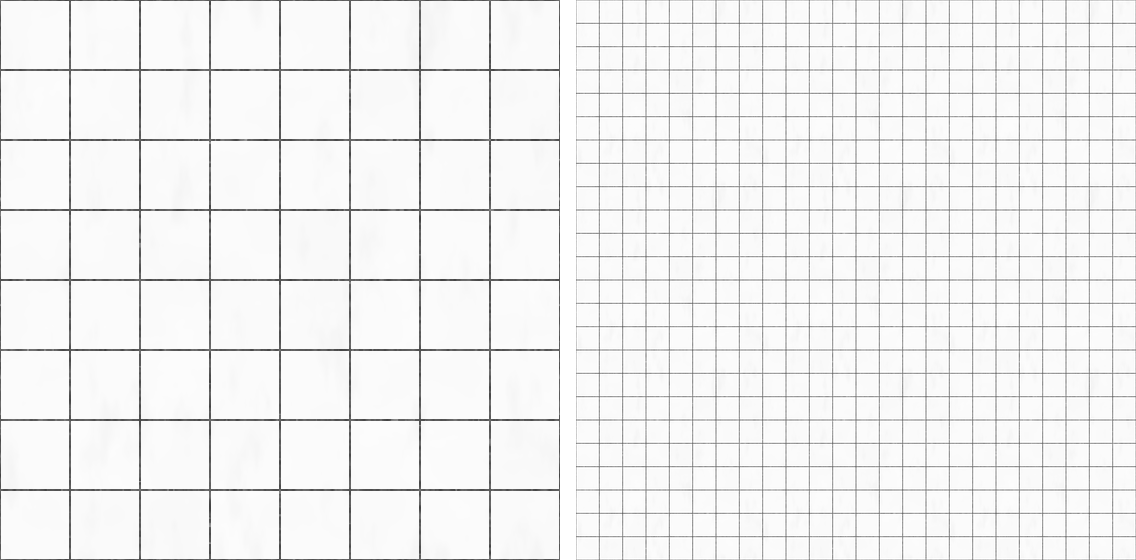
Left: one tile. Right: repeated 3 by 3.
Write a Shadertoy shader that draws this pattern.

```glsl
const float TILES = 8.0;
const float JOINT_WIDTH = 0.0026;
const vec3 GLAZE = vec3(0.982);
const vec3 GROUT = vec3(0.13);
const vec3 WORN_GROUT = vec3(0.46);

float hash(vec2 p) {
    return fract(sin(dot(p, vec2(127.1, 311.7))) * 43758.5453);
}

// Value noise that wraps after a whole number of cells per axis
float wrapNoise(vec2 uv, vec2 cells, float seed) {
    vec2 p = uv * cells;
    vec2 i = floor(p);
    vec2 f = fract(p);
    f = f * f * (3.0 - 2.0 * f);
    vec2 lo = mod(i, cells) + seed;
    vec2 hi = mod(i + 1.0, cells) + seed;
    return mix(mix(hash(lo), hash(vec2(hi.x, lo.y)), f.x),
               mix(hash(vec2(lo.x, hi.y)), hash(hi), f.x), f.y);
}

float wrapFbm(vec2 uv, vec2 cells, float seed) {
    float sum = 0.0;
    float weight = 0.5;
    for (int octave = 0; octave < 4; octave++) {
        sum += weight * wrapNoise(uv, cells, seed);
        cells *= 2.0;
        weight *= 0.5;
        seed += 17.0;
    }
    return sum / 0.9375;
}

// Distance to the nearest joint, measured separately on each axis
vec2 jointDistance(vec2 uv, float tiles) {
    return abs(fract(uv * tiles + 0.5) - 0.5) / tiles;
}

// Box-filtered coverage of a line
float lineCoverage(float dist, float width, float pixel) {
    return clamp((0.5 * width - dist) / pixel + 0.5, 0.0, min(1.0, width / pixel));
}

vec3 glazeColor(vec2 uv, float tiles) {
    vec2 tile = mod(floor(uv * tiles), tiles);
    float tone = (hash(tile + 5.0) - 0.5) * 0.006;
    float cloud = (wrapFbm(uv, vec2(12.0), 31.0) - 0.5) * 0.014;
    float smudge = smoothstep(0.56, 0.85, wrapFbm(uv, vec2(24.0, 8.0), 73.0));
    return GLAZE + tone + cloud - 0.022 * smudge;
}

vec3 groutColor(vec2 uv) {
    float mottling = wrapFbm(uv, vec2(64.0), 11.0) - 0.5;
    float grain = wrapNoise(uv, vec2(256.0), 47.0) - 0.5;
    float patches = smoothstep(0.5, 0.8, wrapFbm(uv, vec2(20.0), 59.0));
    float flecks = smoothstep(0.65, 0.95, wrapNoise(uv, vec2(200.0), 91.0));
    float wear = flecks * (0.25 + 0.75 * patches);
    return mix(GROUT + 0.16 * mottling + 0.07 * grain, WORN_GROUT, wear);
}

void mainImage(out vec4 fragColor, in vec2 fragCoord) {
    vec2 uv = fragCoord / iResolution.xy;
    vec2 pixel = 1.0 / iResolution.xy;

    // Slightly uneven joints
    float roughness = wrapNoise(uv, vec2(160.0), 23.0) - 0.5;
    float width = JOINT_WIDTH * (1.0 + 0.2 * roughness);
    vec2 dist = jointDistance(uv, TILES);
    float joint = max(lineCoverage(dist.x, width, pixel.x),
                      lineCoverage(dist.y, width, pixel.y));

    vec3 color = mix(glazeColor(uv, TILES), groutColor(uv), joint);
    fragColor = vec4(clamp(color, 0.0, 1.0), 1.0);
}
```
